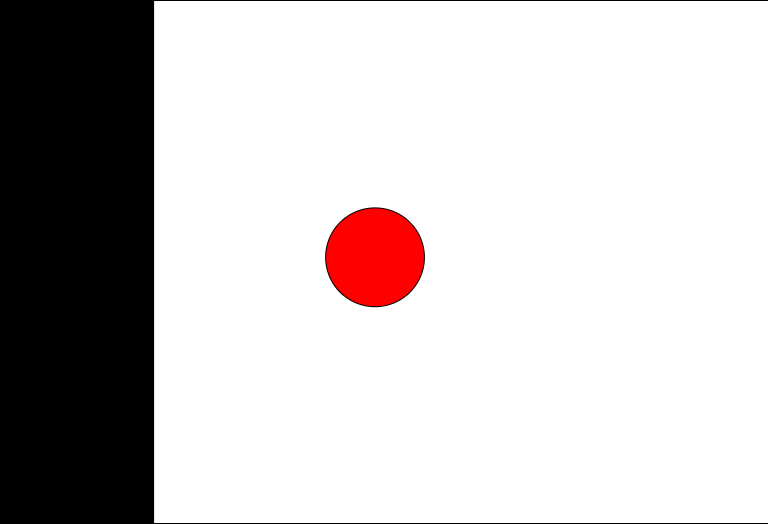
Reproduce this background procedurally as a WebGL 1 fragment shader.

```glsl
precision highp float;
// A white field with a solid black band on the left, hairlines along the
// top and bottom edges, and one red disc with a thin black outline.
// Flat shapes from signed distances, in units of the canvas height.

uniform vec2 u_resolution;

// Smooth coverage of a shape: 1 inside (negative distance), 0 outside.
float coverage(float dist) {
    return clamp(0.5 - dist * u_resolution.y, 0.0, 1.0);
}

void main() {
    vec2 p = gl_FragCoord.xy / u_resolution.y;
    float width = u_resolution.x / u_resolution.y;
    float line = 0.0019;
    vec3 black = vec3(0.0);
    vec3 color = vec3(1.0);

    // Hairlines on the top and bottom edges
    float edgeDist = min(p.y, 1.0 - p.y);
    color = mix(color, black, coverage(edgeDist - line));

    // Left band, one fifth of the width plus half a line
    color = mix(color, black, coverage(p.x - 0.2 * width - 0.5 * line));

    // Disc: black rim first, then the red fill inside it
    float discDist = length(p - vec2(0.4883 * width, 0.509)) - 0.0943;
    color = mix(color, black, coverage(discDist - 0.5 * line));
    color = mix(color, vec3(1.0, 0.0, 0.0), coverage(discDist + 0.5 * line));

    gl_FragColor = vec4(color, 1.0);
}
```
